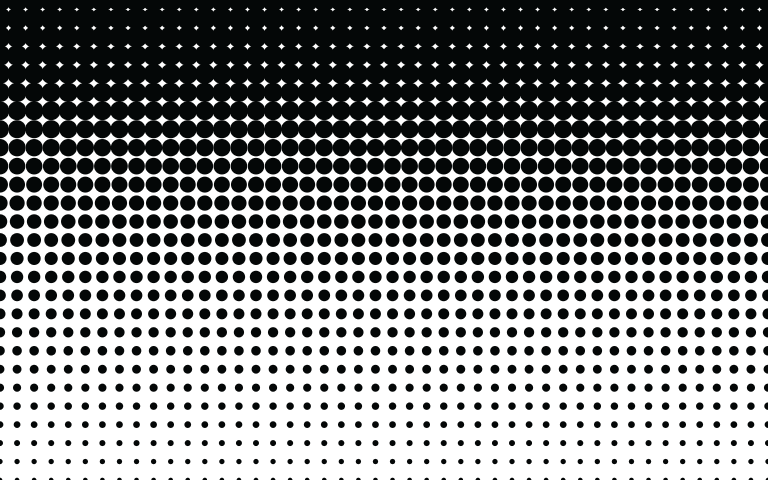
Give the GLSL for this pattern, as a Shadertoy shader.

```glsl
// Halftone fade: a grid of dark dots on white whose radius grows row by row
// upward, until the dots merge and leave only small white four-point stars.
// Each pixel takes the union of the nearest dots in the rows above and below.

const vec3 INK = vec3(0.016, 0.026, 0.026);
const vec3 PAPER = vec3(1.0);

// Lengths are in units of the canvas height.
const float COLUMN_PITCH = 1.6 / 45.0;
const float ROW_PITCH = 1.0 / 26.0;
const float TOP_RADIUS = 0.02396;     // dot radius in the topmost row
const float RADIUS_STEP = 0.00074;    // shrinkage per row downward

// Radius of the dots in a row, counted down from the top edge.
float dotRadius(float row) {
    return max(TOP_RADIUS - RADIUS_STEP * row, 0.0);
}

// Signed distance to the union of dots; p.y is measured down from the top.
float dotField(vec2 p) {
    float column = p.x / COLUMN_PITCH;
    float dx = (column - floor(column + 0.5)) * COLUMN_PITCH;
    float rowAbove = floor(p.y / ROW_PITCH);
    float nearest = 1.0;
    for (int i = 0; i < 2; i++) {
        float row = rowAbove + float(i);
        vec2 offset = vec2(dx, p.y - row * ROW_PITCH);
        nearest = min(nearest, length(offset) - dotRadius(row));
    }
    return nearest;
}

void mainImage(out vec4 fragColor, in vec2 fragCoord) {
    float pixel = 1.0 / iResolution.y;
    vec2 p = vec2(fragCoord.x, iResolution.y - fragCoord.y) * pixel;

    // One pixel of edge smoothing
    float coverage = clamp(0.5 - dotField(p) / pixel, 0.0, 1.0);
    fragColor = vec4(mix(PAPER, INK, coverage), 1.0);
}
```
